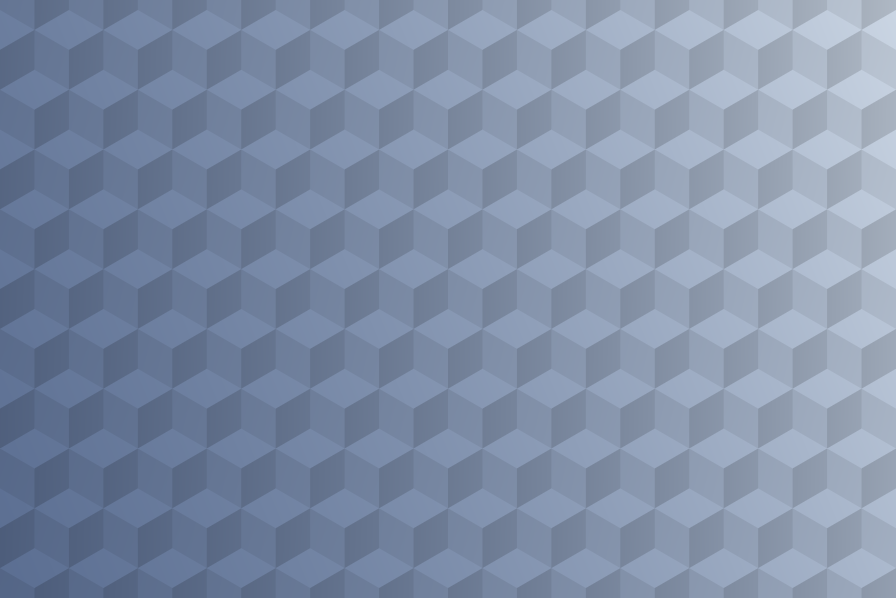
Write a WebGL 2 fragment shader that draws this pattern.

```glsl
#version 300 es
precision highp float;
// Tumbling-block cubes, 13 across and 10 rows down, tinted by a diagonal slate-to-silver ramp.
// Each row holds lozenge tops, offset by half a cube from the next; the space
// between two rows splits into the left and right faces of the cubes above.
uniform vec2 u_resolution;
out vec4 fragColor;

// Horizontal offset from the nearest cube axis in a row; alternate rows shift by half.
float axisOffset(float x, float row) {
  return fract(x + 0.5 * mod(row, 2.0)) - 0.5;
}

// Positive inside the lozenge top of the nearest cube in a row.
float lozenge(vec2 p, float row) {
  return 1.0 - 2.0 * abs(axisOffset(p.x, row)) - 3.0 * abs(p.y - row - 0.5);
}

// Smooth coverage of the region where d > 0, given the change of d over one pixel.
float coverage(float d, float pixelStep) {
  return clamp(0.5 + d / pixelStep, 0.0, 1.0);
}

void main() {
  vec2 uv = gl_FragCoord.xy / u_resolution;
  vec2 grid = vec2(13.0, 10.0);
  vec2 p = uv * grid;
  vec2 pixel = grid / u_resolution;

  // Side faces hang from the row above; the right one is in shadow.
  float row = ceil(p.y - 0.5);
  float dx = axisOffset(p.x, row);
  float drop = row + 0.5 - p.y;
  float side = sign(dx) * (0.25 - abs(abs(dx) - 0.25));
  float leftShade = 0.985 + 0.025 * drop;
  float rightShade = 0.89 + 0.06 * abs(dx) + 0.015 * drop;
  float shade = mix(leftShade, rightShade, coverage(side, pixel.x));

  // Lit tops, taken from the rows above and below.
  float top = max(lozenge(p, row), lozenge(p, row - 1.0));
  float topMask = coverage(top, length(pixel * vec2(2.0, 3.0)));
  shade = mix(shade, 1.075, topMask);

  // Light grows towards the upper right corner.
  float light = dot(uv, vec2(0.78, 0.22));
  vec3 slate = vec3(0.33, 0.40, 0.53);
  vec3 ramp = slate + light * vec3(0.25, 0.24, 0.20)
            + light * light * vec3(0.16, 0.14, 0.10);

  fragColor = vec4(clamp(ramp * shade, 0.0, 1.0), 1.0);
}
```
